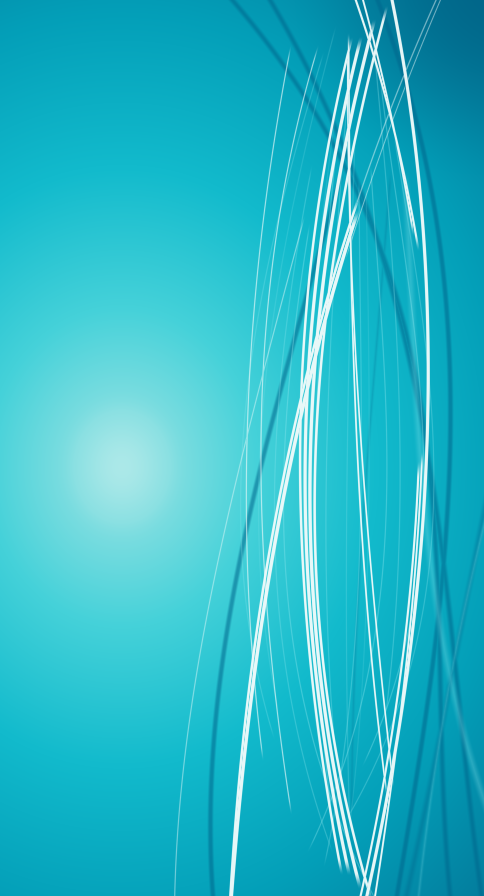
Give the GLSL for this background, as a WebGL 2 fragment shader.

```glsl
#version 300 es
precision highp float;
// Long curved light strands sweeping down a teal field with a soft round glow.
// Each strand is a cubic x(t) through four evenly spaced heights, drawn as a
// slope-corrected distance; bundles blend between two such cubics.

#define GLOW_CENTER vec2(0.252, 0.521)
#define GLOW_RADIUS vec2(0.82, 0.52)
#define BOLD 0.0033
#define FINE 0.0012
#define SHADE 0.0045
#define WISPS 14

uniform vec2 u_resolution;
out vec4 outColor;

const vec3 WHITE = vec3(0.94, 0.98, 0.98);
const vec3 PALE = vec3(0.55, 0.90, 0.93);
const vec3 DEEP = vec3(0.0, 0.40, 0.55);

float hash(float n) {
  return fract(sin(n * 127.1) * 43758.55);
}

// Cubic through knots.xyzw at t = 0, 1/3, 2/3, 1
float curve(vec4 knots, float t) {
  float s = 3.0 * t;
  vec4 w = vec4((1.0 - s) * (2.0 - s) * (3.0 - s) / 6.0,
                s * (2.0 - s) * (3.0 - s) / 2.0,
                s * (s - 1.0) * (3.0 - s) / 2.0,
                s * (s - 1.0) * (s - 2.0) / 6.0);
  return dot(knots, w);
}

// Coverage of one strand; span holds its first and last t, soft widens the edge
float strand(vec2 p, vec4 knots, vec2 span, float halfWidth, float soft) {
  float x = curve(knots, p.y);
  float aspect = u_resolution.y / u_resolution.x;
  float slope = (curve(knots, p.y + 0.002) - x) / (0.002 * aspect);
  float d = abs(p.x - x) * inversesqrt(1.0 + slope * slope);
  float edge = 0.7 / u_resolution.x + soft;
  float ends = smoothstep(span.x - 0.01, span.x + 0.01, p.y)
             * (1.0 - smoothstep(span.y - 0.01, span.y + 0.01, p.y));
  return ends * (1.0 - smoothstep(halfWidth - edge, halfWidth + edge, d));
}

// Several strands spread evenly between two outer curves
float bundle(vec2 p, vec4 a, vec4 b, vec2 span, int count, float halfWidth) {
  float cover = 0.0;
  for (int i = 0; i < count; i++) {
    float k = float(i) / float(count - 1);
    vec2 trimmed = span + vec2(0.05, -0.04) * hash(float(i) + a.x);
    float w = halfWidth * mix(0.75, 1.1, hash(float(i) + b.y));
    cover = max(cover, strand(p, mix(a, b, k), trimmed, w, 0.0));
  }
  return cover;
}

// Glow, then teal rings falling off to the dark corners
vec3 background(vec2 p) {
  float r = length((p - GLOW_CENTER) / GLOW_RADIUS);
  vec3 c = mix(vec3(0.67, 0.91, 0.91), vec3(0.51, 0.87, 0.88), smoothstep(0.0, 0.17, r));
  c = mix(c, vec3(0.27, 0.82, 0.85), clamp((r - 0.12) / 0.22, 0.0, 1.0));
  c = mix(c, vec3(0.07, 0.73, 0.80), clamp((r - 0.34) / 0.30, 0.0, 1.0));
  c = mix(c, vec3(0.01, 0.62, 0.72), clamp((r - 0.64) / 0.34, 0.0, 1.0));
  c = mix(c, vec3(0.01, 0.47, 0.60), clamp((r - 0.98) / 0.36, 0.0, 1.0));
  float corner = 1.0 - smoothstep(0.0, 0.35, length((p - vec2(1.0, 0.0)) * vec2(0.8, 1.6)));
  return mix(c, vec3(0.0, 0.36, 0.50), 0.6 * corner);
}

void main() {
  vec2 p = gl_FragCoord.xy / u_resolution;
  p.y = 1.0 - p.y; // t runs downward
  vec2 whole = vec2(-0.1, 1.1);
  vec3 color = background(p);

  // Dark strands behind
  float dark = strand(p, vec4(0.48, 0.82, 0.905, 0.93), whole, SHADE, 0.003);
  dark = max(dark, strand(p, vec4(0.558, 0.815, 0.925, 0.995), whole, SHADE, 0.003));
  dark = max(dark, strand(p, vec4(0.78, 0.921, 0.91, 0.82), whole, SHADE, 0.002));
  dark = max(dark, strand(p, vec4(0.80, 0.632, 0.481, 0.44), vec2(0.2, 1.1), SHADE, 0.002));
  dark = max(dark, 0.6 * strand(p, vec4(0.83, 0.786, 0.74, 0.73), vec2(0.2, 0.9), FINE, 0.003));
  dark = max(dark, 0.7 * strand(p, vec4(1.3, 1.1, 0.965, 0.84), whole, SHADE, 0.004));
  color = mix(color, DEEP, 0.55 * dark);

  // Blurred pale strands at the right
  float haze = strand(p, vec4(0.80, 0.85, 0.90, 1.08), vec2(0.2, 1.1), SHADE, 0.006);
  haze = max(haze, strand(p, vec4(1.4, 1.14, 0.965, 0.865), whole, FINE, 0.003));
  color = mix(color, PALE, 0.3 * haze);

  // Scattered faint wisps
  for (int i = 0; i < WISPS; i++) {
    float n = float(i);
    float x = mix(0.54, 0.88, (n + hash(n)) / float(WISPS));
    float bend = (x - 0.71) * 0.45;
    vec4 knots = vec4(0.74 + 0.5 * bend, x, x + 0.3 * bend - 0.01, 0.70 - bend + 0.16 * (hash(n + 9.0) - 0.5));
    float start = 0.3 * hash(n + 31.0);
    float w = strand(p, knots, vec2(start, start + 0.75), FINE, 0.0);
    color = mix(color, PALE, w * mix(0.12, 0.4, hash(n + 57.0)));
  }

  // Fine light strands on the left
  float fine = strand(p, vec4(0.62, 0.527, 0.514, 0.589), vec2(0.06, 0.84), FINE, 0.0);
  fine = max(fine, strand(p, vec4(0.688, 0.555, 0.55, 0.63), vec2(0.06, 0.9), FINE, 0.0));
  fine = max(fine, 0.7 * strand(p, vec4(0.74, 0.584, 0.435, 0.361), vec2(0.25, 1.1), FINE, 0.0));
  color = mix(color, WHITE, 0.65 * fine);

  // Bold white bundles
  float bold = bundle(p, vec4(0.748, 0.635, 0.630, 0.715), vec4(0.803, 0.678, 0.656, 0.765), vec2(0.01, 1.0), 4, BOLD);
  bold = max(bold, bundle(p, vec4(0.901, 0.676, 0.541, 0.476), vec4(0.908, 0.684, 0.549, 0.478), vec2(0.22, 1.2), 2, BOLD));
  bold = max(bold, 0.5 * bundle(p, vec4(0.901, 0.676, 0.541, 0.476), vec4(0.91, 0.69, 0.55, 0.48), vec2(-0.1, 0.3), 2, FINE));
  bold = max(bold, strand(p, vec4(0.81, 0.882, 0.860, 0.758), whole, BOLD, 0.0));
  bold = max(bold, bundle(p, vec4(0.80, 0.866, 0.846, 0.745), vec4(0.805, 0.874, 0.853, 0.775), vec2(0.5, 1.1), 2, 0.7 * BOLD));
  bold = max(bold, bundle(p, vec4(0.720, 0.727, 0.757, 0.83), vec4(0.72, 0.729, 0.772, 0.84), vec2(0.02, 0.9), 2, 0.6 * BOLD));
  bold = max(bold, bundle(p, vec4(0.735, 0.88, 0.93, 0.95), vec4(0.75, 0.874, 0.93, 0.95), vec2(-0.1, 0.29), 2, 0.7 * BOLD));
  color = mix(color, WHITE, 0.96 * bold);

  outColor = vec4(color, 1.0);
}
```
